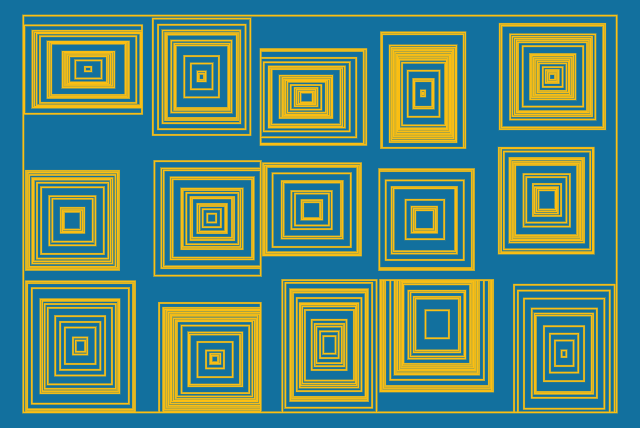
Give the GLSL for this pattern, as a Shadertoy shader.

```glsl
// Yellow nested rectangles scattered on a blue ground inside a thin frame.
// Each grid cell holds rings that shrink by random steps around a shifted
// centre; edges are clamped to the cell, and close rings merge into bars.

const vec3 BLUE = vec3(0.07, 0.44, 0.62);
const vec3 YELLOW = vec3(0.99, 0.75, 0.07);
const vec2 GRID = vec2(5.0, 3.0);
const vec2 MARGIN = vec2(0.0545, 0.0365);
const float HALF_LINE = 0.0021;
const int MAX_RINGS = 36;

float hash(vec2 p) {
    return fract(sin(dot(p, vec2(127.1, 311.7))) * 43758.5453);
}

vec2 hash2(vec2 p) {
    return vec2(hash(p), hash(p + vec2(19.3, 7.7)));
}

// Sharp-cornered distance to the outline of the rectangle lo..hi
float outline(vec2 p, vec2 lo, vec2 hi) {
    vec2 q = abs(p - 0.5 * (lo + hi)) - 0.5 * (hi - lo);
    return abs(max(q.x, q.y));
}

// Mostly short steps that fuse rings, with some wide gaps between them
float ringStep(vec2 seed) {
    float h = hash(seed + 3.1);
    return hash(seed) < 0.45 ? 0.0041 : 0.0065 + 0.022 * h * h;
}

// Distance to the nested rings of one cell
float nest(vec2 p, vec2 id, vec2 cellLo, vec2 cellHi) {
    vec2 seed = id * 13.7 + 2.3;
    vec2 shift = (hash2(seed) - 0.5) * vec2(0.072, 0.11);
    vec2 centre = 0.5 * (cellLo + cellHi) + shift;
    vec2 outer = mix(vec2(0.095, 0.1), vec2(0.15, 0.165), hash2(seed + 5.9));
    float size = max(outer.x, outer.y);
    vec2 shape = outer / size;
    float innermost = mix(0.001, 0.016, pow(hash(seed + 8.4), 2.0));

    float d = 1.0;
    for (int i = 0; i < MAX_RINGS; i++) {
        if (size < innermost) break;
        vec2 ringSeed = seed + float(i) * vec2(1.37, 2.91);
        vec2 wobble = (hash2(ringSeed + 4.2) - 0.5) * 0.002;
        vec2 lo = max(centre + wobble - size * shape, cellLo);
        vec2 hi = min(centre + wobble + size * shape, cellHi);
        d = min(d, outline(p, lo, hi));
        size -= ringStep(ringSeed);
    }
    return d;
}

void mainImage(out vec4 fragColor, in vec2 fragCoord) {
    float pixel = 1.0 / iResolution.y;
    vec2 p = fragCoord * pixel;
    vec2 frameLo = MARGIN;
    vec2 frameHi = vec2(iResolution.x * pixel, 1.0) - MARGIN;
    vec2 cell = (frameHi - frameLo) / GRID;

    // Frame, then the four nearest cells so shared borders stay whole
    float d = outline(p, frameLo, frameHi);
    vec2 base = floor((p - frameLo) / cell - 0.5);
    for (int k = 0; k < 4; k++) {
        vec2 id = base + vec2(k % 2, k / 2);
        if (any(lessThan(id, vec2(0.0))) || any(greaterThanEqual(id, GRID))) continue;
        vec2 lo = frameLo + id * cell;
        vec2 outside = max(lo - p, p - lo - cell);
        if (max(outside.x, outside.y) > HALF_LINE + pixel) continue;
        d = min(d, nest(p, id, lo, lo + cell));
    }

    float ink = 1.0 - smoothstep(-0.75 * pixel, 0.75 * pixel, d - HALF_LINE);
    fragColor = vec4(mix(BLUE, YELLOW, ink), 1.0);
}
```
